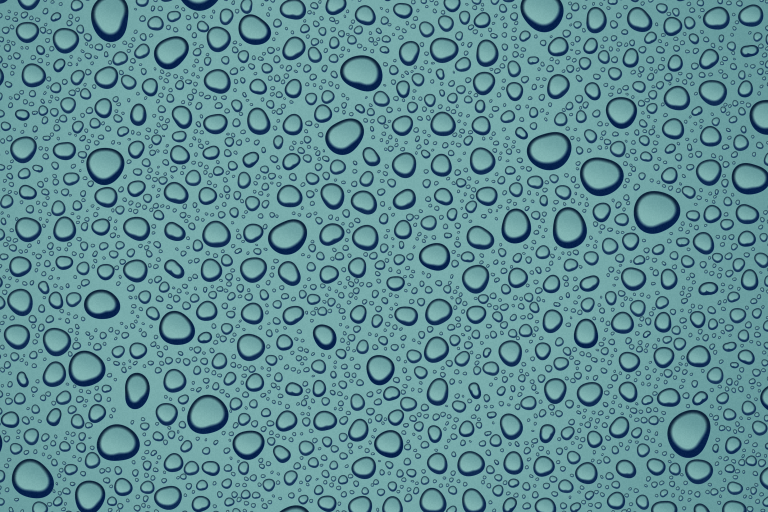
A Shadertoy shader for this texture:

```glsl
// Water drops of many sizes on a teal pane, with dark refracting rims.

const vec3 PANE  = vec3(0.475, 0.675, 0.675);
const vec3 DIM   = vec3(0.37, 0.57, 0.585);
const vec3 GLOW  = vec3(0.53, 0.725, 0.715);
const vec3 NAVY  = vec3(0.02, 0.12, 0.28);
const vec3 INK   = vec3(0.05, 0.13, 0.21);

const int LAYERS = 5;                 // from large drops to fine mist
const float CELL[5]  = float[5](0.125, 0.074, 0.044, 0.025, 0.0145);
const float SHARE[5] = float[5](0.34, 0.88, 0.92, 0.95, 0.9);
const float MIN_RADIUS = 0.23;        // in cells
const float MAX_RADIUS = 0.40;
const float TEAR_SHARE = 0.12;
const float RIM_TOP    = 0.11;        // in drop radii
const float RIM_BOTTOM = 0.31;
const float GRAIN      = 0.02;
const float TAU = 6.28318;

vec4 hash4(vec3 p) {
    vec4 q = fract(p.xyzx * vec4(0.1031, 0.1030, 0.0973, 0.1099));
    q += dot(q, q.wzxy + 33.33);
    return fract((q.xxyz + q.yzzw) * q.zywx);
}

// Each layer has its own grid direction, so that no rows show.
mat2 gridTurn(int layer) {
    float a = 0.45 + 1.15 * float(layer);
    return mat2(cos(a), sin(a), -sin(a), cos(a));
}

vec2 cellOf(vec2 p, int layer) {
    return floor(gridTurn(layer) * p / CELL[layer]);
}

// Centre and radius of the drop in a cell; radius 0 means none.
vec3 dropIn(vec2 cell, int layer) {
    vec4 h = hash4(vec3(cell, float(layer) * 17.0 + 3.0));
    float r = mix(MIN_RADIUS, MAX_RADIUS, h.z);
    vec2 c = cell + 0.5 + (h.xy - 0.5) * (1.0 - 2.1 * r);
    return vec3(c * gridTurn(layer), h.w < SHARE[layer] ? r : 0.0) * vec3(1.0, 1.0, 1.0)
         * CELL[layer];
}

bool touches(vec3 a, vec3 b) {
    return b.z > 0.0 && distance(a.xy, b.xy) < 0.98 * (a.z + b.z);
}

// A drop is blocked by any larger drop that is not itself blocked.
bool never(vec3 d, int n) { return false; }
#define BLOCK_TEST(name, inner) bool name(vec3 d, int n) { for (int k = 0; k < n; k++) { vec2 c = cellOf(d.xy, k); for (int i = 0; i < 9; i++) { vec3 e = dropIn(c + vec2(i % 3 - 1, i / 3 - 1), k); if (touches(d, e) && !inner(e, k)) return true; } } return false; }
BLOCK_TEST(blocked1, never)
BLOCK_TEST(blocked2, blocked1)
BLOCK_TEST(blocked3, blocked2)
BLOCK_TEST(blocked, blocked3)

// Radius of the outline along an angle, at most 1: oval, lobed or tear.
float outline(float angle, vec4 h) {
    float turn = angle - TAU * h.x;
    float oval = 1.0 - mix(0.03, 0.24, h.y) * (0.5 - 0.5 * cos(2.0 * turn));
    float lobes = 1.0 - 0.04 * (1.0 - cos(3.0 * angle + TAU * h.z));
    float tear = mix(0.68, 1.0, pow(0.5 + 0.5 * cos(turn), 5.0));
    return oval * lobes * (h.w < TEAR_SHARE ? tear : 1.0);
}

vec3 paintDrop(vec3 under, vec2 q, float radius, vec4 h, int layer, float px) {
    float angle = atan(q.y, q.x);
    float edge = radius * outline(angle, h);
    float d = length(q) - edge;
    vec2 dir = q / max(length(q), 1e-5);
    float low = 0.5 + 0.5 * dot(dir, normalize(vec2(0.25, -1.0)));

    // Lens: dim near the top, lit towards the lower left
    float lit = 0.5 + 0.5 * dot(q, normalize(vec2(-0.4, -1.0))) / radius;
    vec3 lens = mix(mix(under, DIM, 0.55), mix(under, GLOW, 0.7), smoothstep(0.15, 0.75, lit));

    // Rim: thin above, thick below, softer on its inner side
    float width = radius * mix(RIM_TOP, RIM_BOTTOM, low * low) + 0.0008;
    float soft = 0.7 * px + 0.06 * radius;
    float rim = smoothstep(-width - soft, -width + soft, d);
    rim *= 1.0 - 0.07 * float(layer);
    vec3 color = mix(lens, mix(INK, NAVY, smoothstep(0.25, 0.7, low)), rim);
    return mix(under, color, 1.0 - smoothstep(-0.7 * px, 0.7 * px, d));
}

void mainImage(out vec4 fragColor, in vec2 fragCoord) {
    float px = 1.0 / iResolution.y;
    vec2 p = (fragCoord - 0.5 * iResolution.xy) * px;

    // Pane: darker at the corners and to the lower right
    float shade = smoothstep(0.35, 1.1, length(p - vec2(-0.1, 0.02)));
    vec3 color = mix(PANE, DIM, 0.85 * shade);

    for (int k = 0; k < LAYERS; k++) {
        vec2 cell = cellOf(p, k);
        vec3 drop = dropIn(cell, k);
        if (drop.z > 0.0 && distance(p, drop.xy) < drop.z + px && !blocked(drop, k)) {
            vec4 h = hash4(vec3(cell, float(k) * 29.0 + 71.0));
            color = paintDrop(color, p - drop.xy, drop.z, h, k, px);
        }
    }

    float grain = hash4(vec3(floor(p * 400.0), 9.0)).x - 0.5;
    fragColor = vec4(color + GRAIN * grain, 1.0);
}
```
